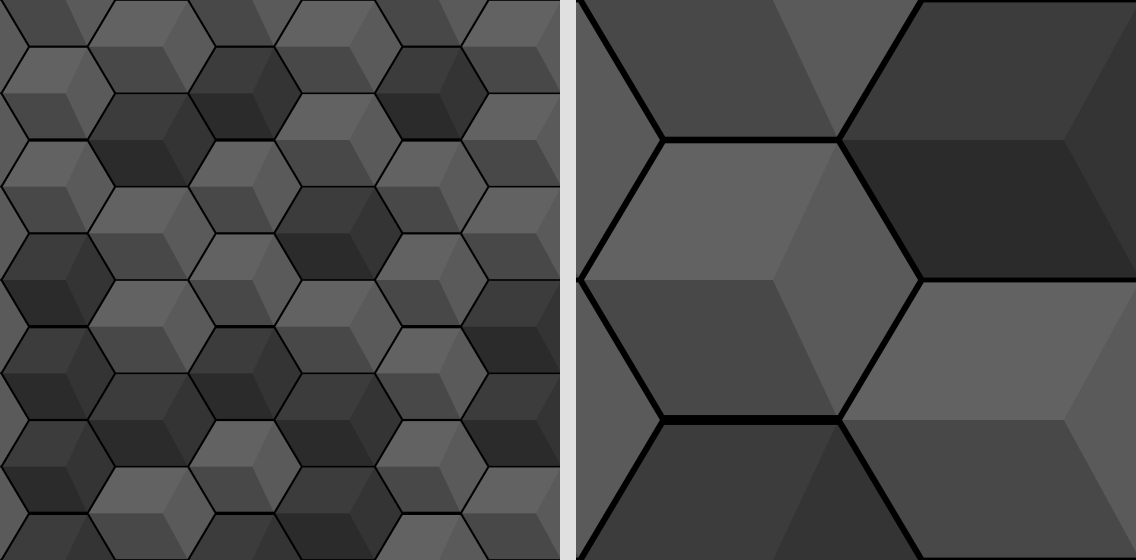
Left: the whole. Right: its middle third, enlarged.
Reproduce this pattern procedurally as a three.js fragment shader.

```glsl
// Grey hexagon tiling, 3 column pairs across and 6 rows down, each hexagon
// shaded as three flat faces. Narrow and wide columns interlock along zigzag
// seams; a hash picks light or dark tiles, and black lines trace the edges.
varying vec2 vUv;

float hash(vec2 p) {
  return fract(sin(dot(p, vec2(127.1, 311.7))) * 43758.5453);
}

// Blends from 0 to 1 across one pixel around d = 0
float cover(float d, float pixel) {
  return clamp(d / pixel + 0.5, 0.0, 1.0);
}

void main() {
  // One unit spans a pair of columns; rows are half a unit tall
  vec2 p = vUv * 3.0;
  float pixel = fwidth(p.y);

  // Nearest tile of the narrow and of the wide columns
  vec2 narrowStart = vec2(0.3125, 0.0);
  vec2 wideStart = vec2(0.8125, 0.25);
  vec2 pitch = vec2(1.0, 0.5);
  vec2 narrowId = floor((p - narrowStart) / pitch + 0.5);
  vec2 wideId = floor((p - wideStart) / pitch + 0.5);
  vec2 narrowPos = p - narrowStart - narrowId * pitch;
  vec2 widePos = p - wideStart - wideId * pitch;

  // Signed distance to the zigzag seam, negative inside narrow tiles
  float seam = (abs(narrowPos.x) + 0.594 * abs(narrowPos.y) - 0.3047) / 1.163;
  bool narrow = seam < 0.0;
  vec2 q = narrow ? narrowPos : widePos;
  vec2 id = narrow ? narrowId : wideId + vec2(0.5, 17.0);

  // Three faces meet right of the centre: top, bottom and a right-hand wedge
  float hub = narrow ? 0.039 : 0.0586;
  float corner = narrow ? 0.1563 : 0.1953;
  float slope = (corner - hub) / 0.25;
  float wedge = (q.x - hub - slope * abs(q.y)) / sqrt(1.0 + slope * slope);
  float isTop = cover(q.y, pixel);
  float isRight = cover(wedge, pixel);
  float light = mix(mix(0.283, 0.384, isTop), 0.352, isRight);
  float dark = mix(mix(0.167, 0.237, isTop), 0.202, isRight);
  float grey = hash(id) < 0.35 ? dark : light;

  // Level edges: fine in wide columns, alternating weight in narrow ones
  float heavy = 1.0 - mod(floor(p.y * 2.0), 2.0);
  float halfWidth = narrow ? mix(0.0059, 0.0088, heavy) : 0.0043;
  float line = min(0.25 - abs(q.y) - halfWidth, abs(seam) - 0.0055);
  grey *= cover(line, pixel);

  gl_FragColor = vec4(vec3(grey), 1.0);
}
```
